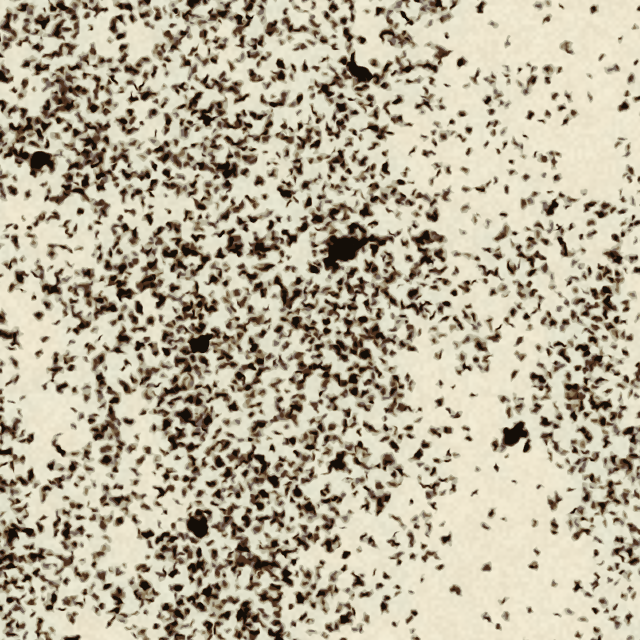
A three.js fragment shader for this texture:

```glsl
// Cream paper strewn with soft dark brown specks gathered in loose, leaning vertical streaks.
varying vec2 vUv;

const vec3 PAPER_WARM = vec3(0.935, 0.902, 0.805);
const vec3 PAPER_COOL = vec3(0.885, 0.882, 0.800);
const vec3 HALO       = vec3(0.730, 0.710, 0.610);
const vec3 OCHRE      = vec3(0.560, 0.480, 0.350);
const vec3 UMBER      = vec3(0.480, 0.420, 0.380);
const vec3 DARK_BROWN = vec3(0.320, 0.200, 0.120);
const vec3 INK_BLACK  = vec3(0.080, 0.055, 0.030);

const float SPECK_CELLS = 96.0;
const float SPECK_RADIUS = 0.5; // in cells
const int BLOT_COUNT = 6;

float hash(vec2 p) {
  vec3 q = fract(p.xyx * 0.1031);
  q += dot(q, q.yzx + 33.33);
  return fract((q.x + q.y) * q.z);
}

vec2 hash2(vec2 p) {
  return vec2(hash(p + 17.3), hash(p + 71.9));
}

float noise(vec2 p) {
  vec2 i = floor(p);
  vec2 f = fract(p);
  f = f * f * (3.0 - 2.0 * f);
  float low = mix(hash(i), hash(i + vec2(1.0, 0.0)), f.x);
  float high = mix(hash(i + vec2(0.0, 1.0)), hash(i + 1.0), f.x);
  return mix(low, high, f.y);
}

// Share of cells that hold a speck: leaning streaks broken up by clumps.
float streakDensity(vec2 p) {
  vec2 leaning = vec2(p.x + 0.16 * p.y, p.y);
  float streak = noise(leaning * vec2(8.0, 2.2) + 5.0);
  float clump = noise(leaning * vec2(22.0, 15.0) + 40.0);
  float bias = 0.22 * (0.5 - p.x);
  return smoothstep(0.2, 0.85, 0.62 * streak + 0.38 * clump + bias);
}

// Sum of soft, randomly turned oval specks around p.
float speckInk(vec2 p, float cells, float radius) {
  vec2 grid = p * cells;
  grid += 0.55 * (vec2(noise(grid * 1.7), noise(grid * 1.7 + 90.0)) - 0.5);
  vec2 home = floor(grid);
  float ink = 0.0;
  for (int y = -1; y <= 1; y++) {
    for (int x = -1; x <= 1; x++) {
      vec2 cell = home + vec2(float(x), float(y));
      float chance = mix(0.07, 0.68, streakDensity((cell + 0.5) / cells));
      float present = step(hash(cell + 3.7), chance);
      vec2 d = grid - cell - hash2(cell);
      float angle = 6.2832 * hash(cell + 29.1);
      vec2 axis = vec2(cos(angle), sin(angle));
      float stretch = mix(1.0, 1.5, hash(cell + 51.3));
      d = vec2(dot(d, axis) / stretch, dot(d, vec2(-axis.y, axis.x)) * stretch);
      float size = radius * mix(0.72, 1.2, hash(cell + 63.7));
      float strength = mix(0.5, 1.15, hash(cell + 87.2));
      ink += present * strength * exp(-dot(d, d) / (size * size));
    }
  }
  return ink;
}

// A few ragged large blots, the first one the biggest.
float blotInk(vec2 p) {
  float ragged = 0.6 * noise(p * 45.0) + 0.4 * noise(p * 100.0 + 8.0);
  float ink = 0.0;
  for (int i = 0; i < BLOT_COUNT; i++) {
    float n = float(i);
    vec2 center = fract(vec2(0.54, 0.61) + n * vec2(0.755, 0.570));
    float size = 0.046 / (1.0 + 0.22 * n);
    vec2 d = p - center;
    d.y -= 0.5 * d.x * sin(n * 2.4 + 1.0);
    float reach = length(d * vec2(0.85, 1.2)) / size;
    ink = max(ink, smoothstep(0.0, 0.28, ragged - 0.75 * reach));
  }
  return ink * 1.1;
}

// Paper with fine grain, warmer where specks are sparse.
vec3 paperColor(vec2 p, float density) {
  float mottle = noise(p * 38.0 + 12.0) - 0.5;
  float grain = noise(p * 170.0) - 0.5;
  vec3 base = mix(PAPER_WARM, PAPER_COOL, clamp(density * 1.1 + 0.5 * mottle, 0.0, 1.0));
  return base + 0.05 * grain + 0.025 * mottle;
}

// Steps from paper through halo and browns to black as ink thickens.
vec3 inkRamp(vec3 paper, vec3 brown, float ink) {
  vec3 color = mix(paper, HALO, smoothstep(0.06, 0.26, ink));
  color = mix(color, brown, smoothstep(0.30, 0.48, ink));
  color = mix(color, DARK_BROWN, smoothstep(0.50, 0.70, ink));
  return mix(color, INK_BLACK, smoothstep(0.76, 1.02, ink));
}

void main() {
  vec3 paper = paperColor(vUv, streakDensity(vUv));
  vec3 brown = mix(OCHRE, UMBER, smoothstep(0.35, 0.65, noise(vUv * 120.0 + 31.0)));
  float ink = speckInk(vUv, SPECK_CELLS, SPECK_RADIUS) + blotInk(vUv);
  gl_FragColor = vec4(inkRamp(paper, brown, ink), 1.0);
}
```
